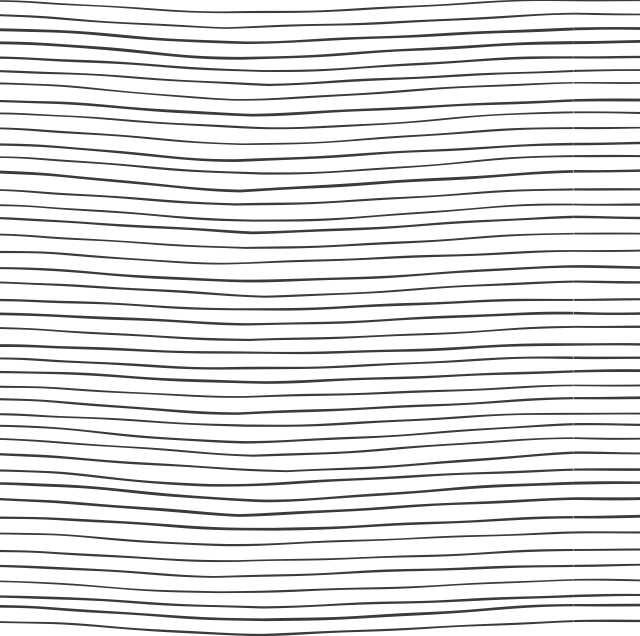
Write a WebGL 2 fragment shader that draws this pattern.

```glsl
#version 300 es
precision highp float;
// Forty-three hand-drawn ink strokes run across a white sheet.
// Each stroke sags to its own hinge left of centre, then climbs to a flat end;
// hashes and layered sines vary its spacing, hinge, roundness and thickness.

#define LINE_COUNT 43
#define PITCH 0.02328       // mean gap between strokes, in canvas heights
#define TOP_MARGIN 0.0016   // first stroke below the top edge
#define HALF_WIDTH 0.0018   // mean half thickness of a stroke
#define SAG 0.82            // mean depth of the dip, in pitches
#define HINGE 0.39          // mean place of the dip across the sheet
#define FLAT_START 0.90     // where strokes level out again
#define SEAM_X 0.896        // faint vertical seam
#define INK vec3(0.232, 0.230, 0.232)
#define PAPER vec3(1.0)

uniform vec2 u_resolution;
out vec4 outColor;

const float PI = 3.14159;

float hash(float n, float salt) {
    return fract(sin(n * 12.9898 + salt * 78.233) * 43758.5);
}

// Signed random value in -1..1.
float jitter(float n, float salt) {
    return 2.0 * hash(n, salt) - 1.0;
}

// Uneven spacing: a sine that quickens down the sheet, plus a small jitter.
float spacingDrift(float i) {
    float phase = PI * (0.00184 * i * i + 0.016 * i - 0.844);
    float drift = -0.085 + 0.28 * sin(phase) + 0.13 * jitter(i, 1.0);
    return drift * min(i / 6.0, 1.0);
}

// Dip profile: 0 at both ends, 1 at the hinge; sharp or rounded.
float dip(float x, float hinge, float roundness) {
    float rise = x / hinge;
    float fall = (FLAT_START - x) / (FLAT_START - hinge);
    float u = clamp(min(rise, fall), 0.0, 1.0);
    return mix(u, smoothstep(0.0, 1.0, u), roundness);
}

// Depth of stroke i below the top edge at position x.
float strokeDepth(float i, float x) {
    float drift = spacingDrift(i);
    float hinge = HINGE + 0.08 * jitter(i, 2.0) * abs(jitter(i, 3.0));
    float roundness = 0.35 + 0.6 * hash(i, 4.0);
    float sag = SAG - 0.7 * drift + 0.12 * jitter(i, 5.0);
    float wobble = 0.035 * sin(x * 13.0 + 6.28 * hash(i, 6.0))
                 + 0.02 * sin(x * 31.0 + 6.28 * hash(i, 7.0));
    float endLift = 0.06 * smoothstep(0.65, 0.9, x);
    float offset = drift + sag * dip(x, hinge, roundness)
                 + wobble * smoothstep(0.0, 0.1, x) - endLift;
    return TOP_MARGIN + PITCH * (i + offset);
}

// Pen pressure: differs by stroke and swells slowly along it.
float strokeHalfWidth(float i, float x) {
    float pressure = 1.0 + 0.2 * jitter(i, 8.0)
                   + 0.10 * sin(x * 9.0 + 6.28 * hash(i, 9.0))
                   + 0.07 * sin(x * 37.0 + 6.28 * hash(i, 10.0));
    return HALF_WIDTH * pressure;
}

void main() {
    vec2 uv = gl_FragCoord.xy / u_resolution;
    float pixel = 1.0 / u_resolution.y;
    float depth = 1.0 - uv.y;

    // Ink coverage from the nearest stroke.
    float ink = 0.0;
    for (int n = 0; n < LINE_COUNT; n++) {
        float i = float(n);
        float edge = strokeHalfWidth(i, uv.x) - abs(depth - strokeDepth(i, uv.x));
        float cover = clamp(edge / pixel + 0.5, 0.0, 1.0);

        // Hairline wear where a stroke crosses the seam.
        float seam = 1.0 - smoothstep(0.0005, 0.0018, abs(uv.x - SEAM_X));
        cover *= 1.0 - 0.5 * seam * hash(i, 11.0);
        ink = max(ink, cover);
    }

    outColor = vec4(mix(PAPER, INK, ink), 1.0);
}
```
